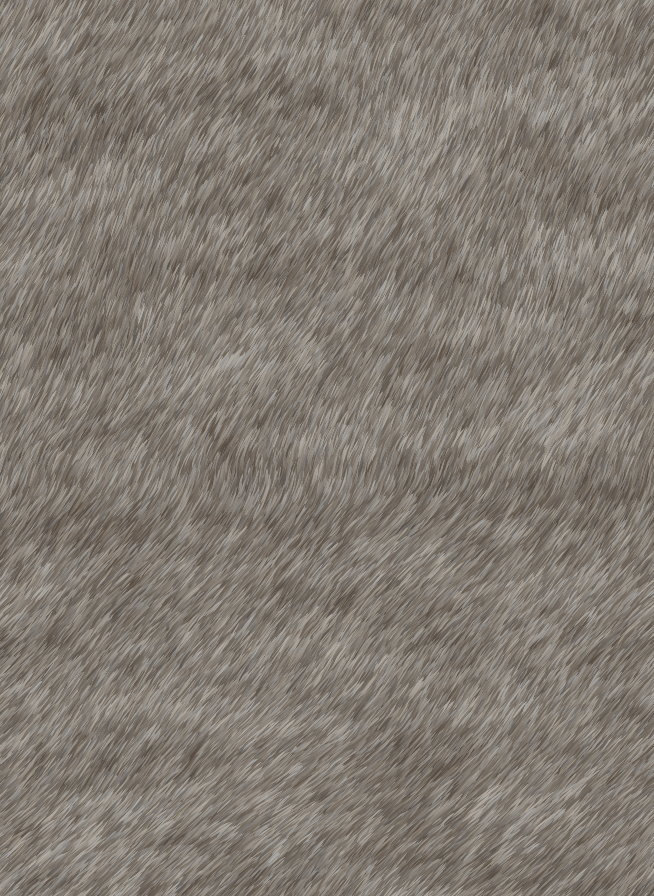
Reproduce this texture procedurally as a Shadertoy shader.

```glsl
const vec3 DARK_BROWN = vec3(0.330, 0.290, 0.255);
const vec3 PALE_GREY = vec3(0.660, 0.642, 0.615);
const vec3 WARM_TINT = vec3(0.030, 0.000, -0.038);

const int LAYERS = 16;
const vec2 CELL = vec2(0.040, 0.0095);  // along and across the nap
const float HALF_LENGTH = 0.019;
const float HALF_WIDTH = 0.00125;
const float BEND = 0.0018;
const float OPACITY = 0.88;

const float NAP_ANGLE = 0.98;           // mean lean, radians
const float LOW_ANGLE = 0.82;
const float HIGH_ANGLE = 1.10;
const float ANGLE_JITTER = 0.26;
const float SWIRL = 0.26;

const float MEAN_TONE = 0.565;
const float STRAND_CONTRAST = 0.80;
const float TUFT_CONTRAST = 0.27;
const float PATCH_CONTRAST = 0.25;
const float UNDERCOAT_TONE = 0.32;
const float CREASE_Y = 0.645;           // upright band across the fur
const float SHADOW_Y = 0.585;           // darker hollow beneath it

vec3 hash3(vec2 p) {
    vec3 q = fract(p.xyx * vec3(0.1031, 0.1030, 0.0973));
    q += dot(q, q.yxz + 33.33);
    return fract((q.xxy + q.yzz) * q.zyx);
}

float cornerSlope(vec2 corner, vec2 offset) {
    float a = 6.2832 * hash3(corner + 71.3).x;
    return dot(vec2(cos(a), sin(a)), offset);
}

float gradientNoise(vec2 p) {
    vec2 i = floor(p), f = p - i;
    vec2 s = f * f * f * (f * (f * 6.0 - 15.0) + 10.0);
    vec2 e = vec2(1.0, 0.0);
    float low = mix(cornerSlope(i, f), cornerSlope(i + e, f - e), s.x);
    float high = mix(cornerSlope(i + e.yx, f - e.yx),
                     cornerSlope(i + e.xx, f - e.xx), s.x);
    return 1.4 * mix(low, high, s.y);
}

mat2 turn(float a) {
    float c = cos(a), s = sin(a);
    return mat2(c, s, -s, c);
}

float ridge(float y, float center, float width) {
    float d = (y - center) / width;
    return exp(-d * d);
}

// Direction of the nap: steeper above, flatter below, upright at the crease
float napAngle(vec2 p) {
    float a = mix(LOW_ANGLE, HIGH_ANGLE, smoothstep(0.40, 0.75, p.y));
    a += 0.24 * ridge(p.y, CREASE_Y, 0.035);
    return a + SWIRL * gradientNoise(p * vec2(3.2, 4.5) + 5.0);
}

// Tufts and broad sideways patches, sampled at the strand root
float coatTone(vec2 p) {
    float tuft = gradientNoise(turn(-0.55) * p * vec2(27.0, 40.0));
    float patches = gradientNoise(p * vec2(4.0, 12.0) + 40.0);
    float hollow = ridge(p.y, SHADOW_Y, 0.035) * (0.12 + 0.10 * patches);
    return MEAN_TONE + TUFT_CONTRAST * tuft + PATCH_CONTRAST * patches - hollow;
}

vec3 furColor(float tone, float warmth) {
    return mix(DARK_BROWN, PALE_GREY, clamp(tone, 0.0, 1.1))
         + WARM_TINT * (warmth - 0.5);
}

// Paint one layer of tapered, slightly curved strands
vec3 addLayer(vec3 color, vec2 p, float angle, float layer, float pixel) {
    vec2 shift = layer * vec2(0.371, 0.613);
    mat2 frame = turn(NAP_ANGLE);
    vec2 grid = (p * frame) / CELL + shift;
    vec2 home = floor(grid);
    for (int j = -1; j <= 1; j++)
    for (int i = -1; i <= 1; i++) {
        vec2 cell = home + vec2(i, j);
        vec2 key = cell + layer * vec2(19.19, 73.37) + 200.0;
        vec3 place = hash3(key);
        vec3 look = hash3(key + 431.7);

        vec2 fromRoot = (grid - cell - place.xy) * CELL;
        float lean = angle - NAP_ANGLE + ANGLE_JITTER * (place.z - 0.5);
        vec2 q = fromRoot * turn(lean);
        float u = q.x / (HALF_LENGTH * mix(0.65, 1.0, look.y));
        if (abs(u) >= 1.0) continue;

        float across = abs(q.y + BEND * (look.z - 0.3) * u * u);
        float width = HALF_WIDTH * mix(0.7, 1.15, look.z) * (1.0 - u * u * u * u);
        float cover = 1.0 - smoothstep(-0.5, 0.5, (across - width) / pixel);
        if (cover <= 0.0) continue;

        vec2 root = p - frame * fromRoot;
        float tone = coatTone(root) + STRAND_CONTRAST * (look.x - 0.5) + 0.10 * u;
        tone += 0.10 * (layer / float(LAYERS) - 0.5);
        color = mix(color, furColor(tone, look.y), cover * OPACITY);
    }
    return color;
}

void mainImage(out vec4 fragColor, in vec2 fragCoord) {
    vec2 p = fragCoord / iResolution.x;
    float pixel = 1.0 / iResolution.x;
    float angle = napAngle(p);
    vec3 color = furColor(UNDERCOAT_TONE, 0.6);
    for (int n = 0; n < LAYERS; n++)
        color = addLayer(color, p, angle, float(n), pixel);
    fragColor = vec4(color, 1.0);
}
```
